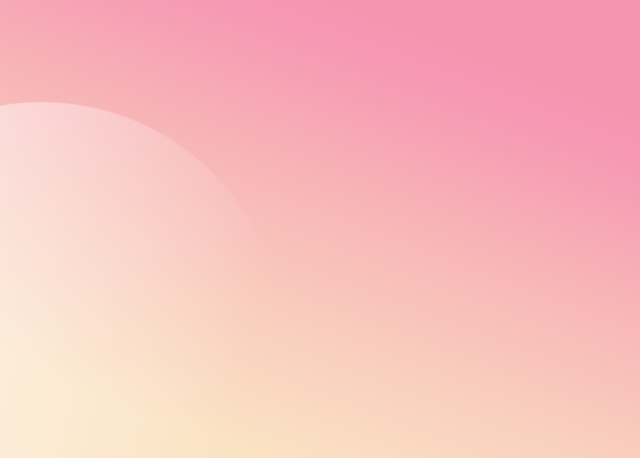
Give the GLSL for this background, as a Shadertoy shader.

```glsl
// A soft sunset: a tilted gradient from rose to cream, with a large pale
// disc at the lower left. The disc is a circle distance with a white veil
// that thins out towards the lower right. Lengths are in canvas heights.

#define SKY_TILT 0.38                  // fall of the colour bands per unit of x
#define DISC_CENTRE vec2(0.0912, 0.248)
#define DISC_RADIUS 0.529
#define VEIL_TILT 0.25                 // lean of the veil's fade
#define VEIL_START 0.036
#define VEIL_END 0.73
#define VEIL_OPACITY 0.47

const vec3 DEEP_ROSE = vec3(0.957, 0.580, 0.685);
const vec3 ROSE      = vec3(0.965, 0.600, 0.705);
const vec3 CORAL     = vec3(0.970, 0.710, 0.715);
const vec3 PEACH     = vec3(0.976, 0.805, 0.745);
const vec3 CREAM     = vec3(0.982, 0.890, 0.765);

// Linear blend weight from a to b, clamped at both ends
float ramp(float a, float b, float x) {
    return clamp((x - a) / (b - a), 0.0, 1.0);
}

// Colour bands, running from the upper right to the lower left
vec3 skyColour(vec2 p) {
    float depth = 1.0 - p.y - SKY_TILT * p.x;
    vec3 c = mix(DEEP_ROSE, ROSE, ramp(-0.36, -0.164, depth));
    c = mix(c, CORAL, ramp(-0.164, 0.146, depth));
    c = mix(c, PEACH, ramp(0.146, 0.467, depth));
    return mix(c, CREAM, ramp(0.467, 0.785, depth));
}

// Opacity of the white veil inside the disc
float discVeil(vec2 p, float pixel) {
    float dist = length(p - DISC_CENTRE) - DISC_RADIUS;
    float inside = 1.0 - smoothstep(-pixel, pixel, dist);
    float across = p.x + VEIL_TILT * (1.0 - p.y);
    return VEIL_OPACITY * inside * (1.0 - ramp(VEIL_START, VEIL_END, across));
}

void mainImage(out vec4 fragColor, in vec2 fragCoord) {
    vec2 p = fragCoord / iResolution.y;
    float pixel = 1.0 / iResolution.y;
    vec3 colour = mix(skyColour(p), vec3(1.0), discVeil(p, pixel));
    fragColor = vec4(colour, 1.0);
}
```
